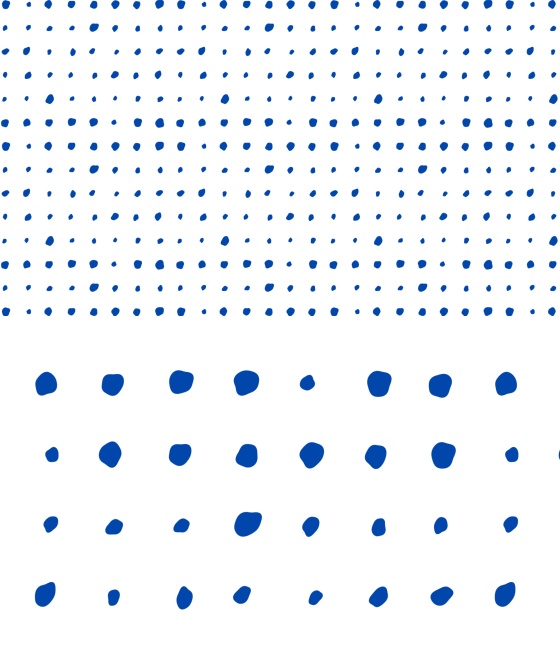
Top, the full canvas; bottom, a detail of the centre.
Reproduce this pattern procedurally as a Shadertoy shader.

```glsl
const vec3 PAPER = vec3(1.0);
const vec3 INK = vec3(0.004, 0.275, 0.67);

// Lengths are fractions of the canvas height
const vec2 PITCH = vec2(0.0693, 0.0748);
const vec2 FIRST_DOT = vec2(0.0185, 0.0139);   // from the top left
const vec2 JITTER = vec2(0.0045, 0.0022);
const int LAST_ROW = 13;
const int MOTIF_ROWS = 6;
const int MOTIF_COLS = 8;
const int COL_CYCLE = 15;                      // a full motif, then one short by a column
const float SIZE_SPREAD = 0.24;
const float BOLD_RADIUS = 0.011;
const float BOLD_SWELL = 1.17;                 // last motif column of bold rows
const float LEAN = 1.0;
const float LEAN_SPREAD = 1.0;
const float EDGE_PX = 0.75;

// Per motif row: radius, elongation, accent column, accent radius
const vec4 ROWS[MOTIF_ROWS] = vec4[MOTIF_ROWS](
    vec4(0.0126, 1.15, 1.0, 0.0074),
    vec4(0.0086, 1.35, 4.0, 0.0136),
    vec4(0.0088, 1.45, 1.0, 0.0116),
    vec4(0.0092, 1.40, 5.0, 0.0114),
    vec4(0.0079, 1.35, 2.0, 0.0136),
    vec4(0.0124, 1.12, 5.0, 0.0078));

float hash(vec2 cell, float salt) {
    return fract(sin(dot(cell, vec2(12.99, 78.23)) + salt * 37.7) * 4375.85);
}

// Motif column and row for a grid cell; the last two rows run backwards
ivec2 motifCell(ivec2 cell) {
    int col = (cell.x % COL_CYCLE) % MOTIF_COLS;
    int row = cell.y < 2 * MOTIF_ROWS ? cell.y % MOTIF_ROWS : LAST_ROW - cell.y;
    return ivec2(col, row);
}

float dotRadius(ivec2 motif, vec4 row) {
    if (motif.x == int(row.z)) return row.w;
    float swell = row.x > BOLD_RADIUS && motif.x == MOTIF_COLS - 1 ? BOLD_SWELL : 1.0;
    float spread = row.x > BOLD_RADIUS ? 0.3 * SIZE_SPREAD : SIZE_SPREAD;
    return row.x * swell * (1.0 + spread * (2.0 * hash(vec2(motif), 1.0) - 1.0));
}

// Leaning ellipse with a hand-cut outline of layered sines
float blobDistance(vec2 p, vec2 seed, float radius, float elongation) {
    float lean = LEAN + LEAN_SPREAD * (hash(seed, 2.0) - 0.5);
    float c = cos(lean), s = sin(lean);
    vec2 axes = vec2(sqrt(elongation), inversesqrt(elongation));
    vec2 q = vec2(c * p.x + s * p.y, c * p.y - s * p.x) / axes;
    float len = max(length(q), 1e-5);
    float angle = atan(q.y, q.x + 1e-7);
    float phase = 6.283 * hash(seed, 3.0);
    float wobble = 0.055 * sin(3.0 * angle + phase)
                 + 0.035 * sin(4.0 * angle - 2.0 * phase)
                 + 0.025 * sin(5.0 * angle + 3.0 * phase);
    float slope = max(length(q / axes), 1e-5) / len;
    return (len - radius * (1.0 + wobble)) / slope;
}

void mainImage(out vec4 fragColor, in vec2 fragCoord) {
    // Grid counted from the top left
    vec2 p = fragCoord / iResolution.y;
    vec2 grid = (vec2(p.x, 1.0 - p.y) - FIRST_DOT) / PITCH;
    ivec2 cell = ivec2(floor(grid + 0.5));
    cell = ivec2(max(cell.x, 0), clamp(cell.y, 0, LAST_ROW));
    vec2 local = (grid - vec2(cell)) * PITCH * vec2(1.0, -1.0);

    // Dot of this cell
    ivec2 motif = motifCell(cell);
    vec2 seed = vec2(motif);
    vec4 row = ROWS[motif.y];
    local -= JITTER * (vec2(hash(seed, 4.0), hash(seed, 5.0)) - 0.5) * 2.0;
    float d = blobDistance(local, seed, dotRadius(motif, row), row.y);

    float edge = EDGE_PX / iResolution.y;
    float ink = 1.0 - smoothstep(-edge, edge, d);
    fragColor = vec4(mix(PAPER, INK, ink), 1.0);
}
```
